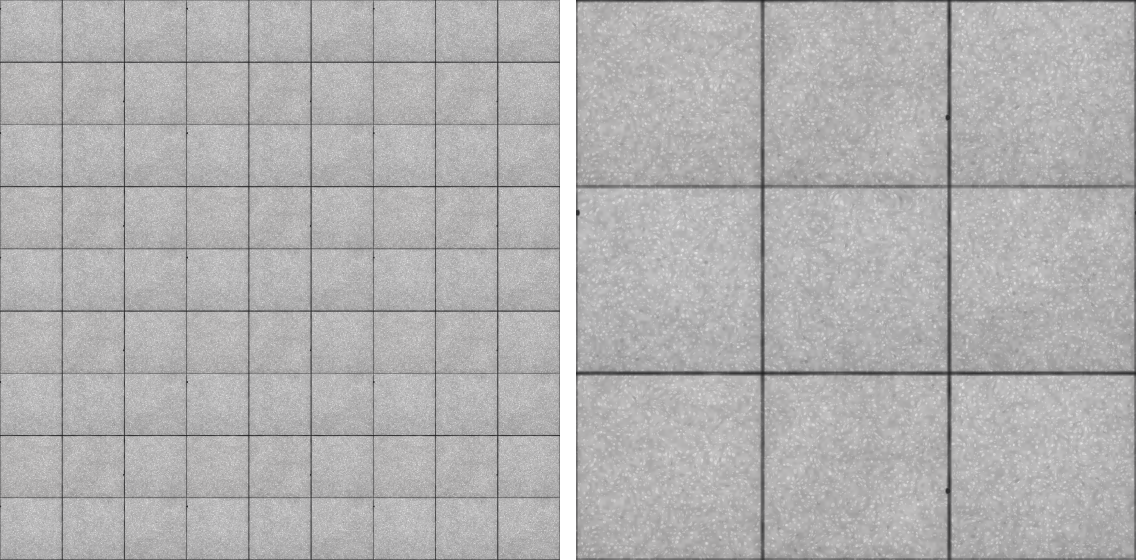
Left, the full canvas; right, a detail of the centre.
A WebGL 1 fragment shader for this texture:

```glsl
precision highp float;
uniform vec2 u_resolution;

#define TILES 9.0
#define PERIOD vec2(3.0, 2.0)
#define STONE vec3(0.702, 0.699, 0.701)
#define JOINT vec3(0.10, 0.10, 0.105)
#define JOINT_SOFTNESS 0.019
#define GRAIN 0.09
#define SPECKLE 0.085
#define SPECKLE_FREQ 36.0
#define BLOTCH 0.035
#define SHADING 0.045
#define NOTCH_RADIUS 0.014

float hash(vec2 p) {
  vec3 h = fract(p.xyx * 0.1031);
  h += dot(h, h.yzx + 33.33);
  return fract((h.x + h.y) * h.z);
}

// Value noise that wraps with the group of tiles
float noise(vec2 p, float freq) {
  vec2 wrap = PERIOD * freq;
  vec2 i = floor(p * freq);
  vec2 f = fract(p * freq);
  f = f * f * (3.0 - 2.0 * f);
  float a = hash(mod(i, wrap));
  float b = hash(mod(i + vec2(1.0, 0.0), wrap));
  float c = hash(mod(i + vec2(0.0, 1.0), wrap));
  float d = hash(mod(i + 1.0, wrap));
  return mix(mix(a, b, f.x), mix(c, d, f.x), f.y);
}

// One jittered dot per cell, in rows shifted at random
float specks(vec2 p, float freq, float chance, float seed, float px) {
  vec2 wrap = PERIOD * freq;
  vec2 q = p * freq;
  q.x += 9.0 * hash(vec2(mod(floor(q.y), wrap.y), seed + 5.0));
  vec2 cell = mod(floor(q), wrap) + seed;
  vec2 jitter = vec2(hash(cell + 7.3), hash(cell + 19.1)) - 0.5;
  float radius = mix(0.12, 0.32, hash(cell + 31.7));
  float d = length(fract(q) - 0.5 - 0.5 * jitter) - radius;
  float soft = max(0.5 * px * freq, 0.12);
  return step(hash(cell), chance) * (1.0 - smoothstep(-soft, soft, d));
}

// Share of a soft window covered by a line of the given half width
float lineCover(float d, float halfWidth, float px) {
  float window = max(px, JOINT_SOFTNESS);
  float lo = max(d - 0.5 * window, -halfWidth);
  float hi = min(d + 0.5 * window, halfWidth);
  return max(hi - lo, 0.0) / window;
}

// Small chip in a joint, repeated with the group of tiles
float notch(vec2 p, vec2 center, float px) {
  vec2 q = mod(p - center + 0.5 * PERIOD, PERIOD) - 0.5 * PERIOD;
  float d = length(q * vec2(1.0, 0.8)) - NOTCH_RADIUS;
  float soft = max(0.5 * px, 0.006);
  return 0.85 * (1.0 - smoothstep(-soft, soft, d));
}

void main() {
  // Tile coordinates, counted downward from the top left
  vec2 uv = gl_FragCoord.xy / u_resolution;
  vec2 p = vec2(uv.x, 1.0 - uv.y) * TILES;
  vec2 px = TILES / u_resolution;
  vec2 tile = mod(floor(p), PERIOD);
  vec2 local = fract(p);

  // Stone body: slope of light, tile tone, faint tint and blotches
  float tone = SHADING * (0.5 - local.y);
  tone += 0.012 * (hash(tile + 3.7) - 0.5);
  vec2 glow = vec2(hash(tile + 11.0), hash(tile + 23.0)) * 0.6 + 0.2;
  tone += 0.022 * exp(-8.0 * dot(local - glow, local - glow)) - 0.008;
  tone += BLOTCH * (noise(p, 4.0) + 0.5 * noise(p, 9.0) - 0.75);
  vec3 tint = vec3(0.005, 0.001, -0.003) * (hash(tile + 41.0) - 0.4);

  // Fine grain, pale chips of two sizes and sparse pits
  vec2 warped = p + 0.03 * vec2(noise(p, 13.0), noise(p + 0.5, 13.0));
  tone += GRAIN * (noise(warped, 55.0) + 0.5 * noise(warped, 24.0) - 0.75);
  tone += SPECKLE * (specks(warped, SPECKLE_FREQ, 0.45, 0.0, px.x) - 0.07);
  tone += 0.7 * SPECKLE * (specks(warped, 51.0, 0.4, 87.0, px.x) - 0.06);
  tone -= 0.06 * specks(warped, 30.0, 0.06, 53.0, px.x);

  // Worn rim, deeper at the lower and right sides
  vec2 rim = exp(-local * 50.0) * 0.6 + exp((local - 1.0) * 32.0);
  tone -= 0.08 * max(rim.x, rim.y) * mix(0.5, 1.3, noise(p, 14.0));

  // Joints of uneven width: narrow and wide ones alternate
  vec2 joint = mod(floor(p + 0.5), PERIOD);
  vec2 d = fract(p + 0.5) - 0.5;
  vec2 halfWidth = vec2(0.0040 + 0.0014 * joint.x, 0.0032 + 0.0034 * joint.y);
  halfWidth *= mix(0.75, 1.2, noise(p, 12.0));
  float across = lineCover(d.x, halfWidth.x, px.x);
  float down = lineCover(d.y, halfWidth.y, px.y);
  float gap = 1.0 - (1.0 - across) * (1.0 - down);
  gap = max(gap, notch(p, vec2(0.006, 0.14), px.x));
  gap = max(gap, notch(p, vec2(1.994, 1.63), px.x));

  vec3 color = mix(STONE + tone + tint, JOINT, gap);
  gl_FragColor = vec4(clamp(color, 0.0, 1.0), 1.0);
}
```
